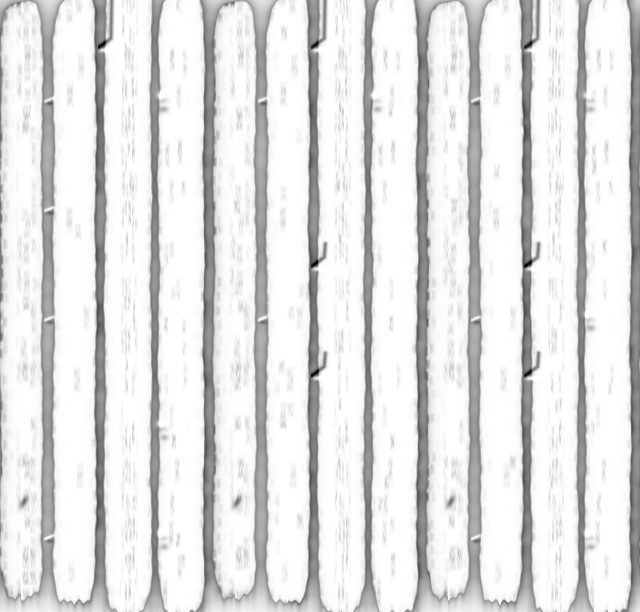
Write a WebGL 2 fragment shader that draws this texture map.

```glsl
#version 300 es
precision highp float;

uniform vec2 u_resolution;
out vec4 fragColor;

// Lengths are in board pitches; each vec4 holds one value per kind of board
const vec2 CANVAS = vec2(12.0, 11.47);
const float CENTRE = 0.40;
const vec4 HALF_WIDTH = vec4(0.390, 0.395, 0.435, 0.425);
const vec4 BOTTOM = vec4(0.27, 0.17, -0.02, -0.03);
const vec4 TOP = vec4(11.43, 11.56, 11.95, 11.60);
const vec4 TOP_SLANT = vec4(0.20, 0.40, 0.10, 0.25);
const float CORNER = 0.15;
const float TAPER = 0.13;
const float TAPER_LENGTH = 0.75;

const vec3 PAPER = vec3(1.0);
const float SHADOW = 0.36;
const float SHADOW_REACH = 0.15;
const float RIM = 0.13;
const float RIM_REACH = 0.025;
const float DEEP_GAP = 0.19;

const vec4 WEAR_DENSITY = vec4(0.60, 0.16, 0.65, 0.14);
const vec4 WEAR_CENTRE = vec4(0.10, 0.05, 0.02, -0.12);
const vec4 WEAR_SPREAD = vec4(0.23, 0.35, 0.20, 0.30);
const vec4 WEAR_SCALE_X = vec4(6.0, 6.0, 15.0, 9.0);
const float MARK_TOP = 9.60;
const float CRACK_TOP = 10.60;
const float MARK_PITCH = 2.05;
const int MARKS = 5;

vec2 hash2(vec2 p) {
  vec3 q = fract(p.xyx * vec3(0.1031, 0.1030, 0.0973));
  q += dot(q, q.yzx + 33.33);
  return fract((q.xx + q.yz) * q.zy);
}

// Cellular noise made of soft square blotches
float patches(vec2 p, float density) {
  float strength = 0.0;
  for (int j = -1; j <= 1; j++)
    for (int i = -1; i <= 1; i++) {
      vec2 cell = floor(p) + vec2(i, j);
      vec2 h = hash2(cell + 71.0);
      vec2 o = abs(p - cell - 0.25 - 0.5 * h);
      float on = step(hash2(cell + 19.0).x, density) * (0.4 + 0.6 * h.y);
      strength = max(strength, on * (1.0 - smoothstep(0.15, 0.5, max(o.x, o.y))));
    }
  return strength;
}

float segment(vec2 p, vec2 a, vec2 b) {
  vec2 ab = b - a;
  return length(p - a - ab * clamp(dot(p - a, ab) / dot(ab, ab), 0.0, 1.0));
}

float blob(vec2 p, vec2 size) {
  p /= size;
  return exp(-dot(p, p));
}

// Signed distance to a board with wavy sides, tapered ends and a ragged foot
float boardDistance(vec2 p, float board) {
  int kind = int(mod(board, 4.0));
  float x = p.x - board - CENTRE;
  float phase = float(kind) * 2.1 + sign(x) * 1.3;
  float wave = 0.014 * sin(p.y * 1.9 + phase) + 0.008 * sin(p.y * 5.3 + phase * 3.0)
             + 0.005 * sin(p.y * 17.0 + phase + board);
  float rag = 0.04 * sin(x * 17.0 + phase) + 0.025 * sin(x * 43.0 + board);
  float end = min(p.y - BOTTOM[kind] + rag, TOP[kind] + TOP_SLANT[kind] * x - p.y);
  float narrowing = 1.0 - clamp(end / TAPER_LENGTH, 0.0, 1.0);
  float halfWidth = HALF_WIDTH[kind] + wave - TAPER * narrowing * narrowing;
  vec2 q = vec2(abs(x) - halfWidth, -end) + CORNER;
  return length(max(q, 0.0)) + min(max(q.x, q.y), 0.0) - CORNER;
}

void main() {
  vec2 p = gl_FragCoord.xy / u_resolution * CANVAS;
  float soft = 0.012 + 0.7 * CANVAS.y / u_resolution.y;

  // Shadow gathered in the gaps, deeper to the right of odd boards
  float d = 1e3, shadow = 0.0;
  float blotch = patches(vec2(p.x * 3.0, p.y * 2.2), 0.75);
  for (int i = -1; i <= 1; i++) {
    float board = floor(p.x) + float(i);
    float di = boardDistance(p, board);
    float away = max(di, 0.0);
    d = min(d, di);
    shadow += SHADOW * exp(-away / SHADOW_REACH) + RIM * exp(-away / RIM_REACH);
    float deep = mod(board, 2.0) * step(board + CENTRE, p.x);
    shadow += deep * DEEP_GAP * exp(-away / 0.13) * (0.55 + 0.75 * blotch);
  }

  float board = floor(p.x + 0.17);
  int kind = int(mod(board, 4.0));
  vec2 q = vec2(p.x - board - CENTRE, p.y);
  float depth = max(-d, 0.0);

  // Worn patches: one layer shared by every repeat, one that varies
  vec2 grain = vec2(q.x * WEAR_SCALE_X[kind], q.y * 1.7);
  float shared_ = patches(grain + float(kind) * 31.0, WEAR_DENSITY[kind]);
  float varied = patches(grain * vec2(1.0, 1.6) + board * 17.0, WEAR_DENSITY[kind] * 0.45);
  float fine = 0.6 + 0.4 * sin(q.y * 23.0 + 3.0 * sin(q.x * 29.0)) * sin(q.x * 61.0 + q.y * 5.0);
  float zone = 1.0 - smoothstep(0.4, 1.0, abs(q.x - WEAR_CENTRE[kind]) / WEAR_SPREAD[kind]);
  float wear = 0.24 * zone * fine * max(shared_, varied);

  // Scuffed rims, widest on the left of the first kind
  float scuff = patches(vec2(q.x * 9.0, q.y * 4.0) + board * 13.0, 0.7);
  wear += exp(-depth / 0.05) * (0.08 + 0.22 * scuff);
  if (kind == 0) wear += step(q.x, 0.0) * exp(-depth / 0.09) * (0.14 + 0.25 * scuff);
  if (kind == 0) wear += 0.5 * blob(q - vec2(0.04, 2.05) - vec2(0.4 * (q.y - 2.05), 0.0), vec2(0.06, 0.11));
  float shade = mix(1.0 - wear, 1.0 - min(shadow, 0.75), smoothstep(-soft, soft, d));

  // Chips, cracks and knots spaced down the left sides
  for (int n = 0; n < MARKS; n++) {
    float chance = hash2(vec2(board, float(n) + 5.0)).x;
    if (n > 0 && chance < 0.55) continue;
    vec2 m = q - vec2(0.0, MARK_TOP - float(n) * MARK_PITCH);
    if (kind == 1) {
      float ledge = segment(m, vec2(-0.55, -0.03), vec2(-0.41, 0.03));
      shade += 0.35 * exp(-pow(ledge / 0.03, 2.0));
      shade -= 0.25 * blob(m - vec2(-0.47, -0.07), vec2(0.07, 0.04));
    } else if (kind == 2) {
      m.y = q.y - CRACK_TOP + float(n) * MARK_PITCH;
      float rise = n == 0 ? 1.2 : 0.4;
      float crack = min(segment(m, vec2(-0.30, rise), vec2(-0.32, 0.15)),
                        segment(m, vec2(-0.32, 0.15), vec2(-0.55, -0.02)));
      shade += 0.45 * blob(m - vec2(-0.45, -0.07), vec2(0.10, 0.04));
      shade -= 0.5 * exp(-pow(crack / 0.04, 2.0));
    } else if (kind == 3) {
      shade += 0.4 * blob(m - vec2(-0.41, 0.08), vec2(0.05, 0.07));
      shade -= 0.28 * blob(m - vec2(-0.32, -0.18), vec2(0.08, 0.06));
      shade -= 0.15 * blob(m - vec2(-0.34, -0.02), vec2(0.10, 0.05));
    }
  }
  fragColor = vec4(PAPER * clamp(shade, 0.0, 1.0), 1.0);
}
```
